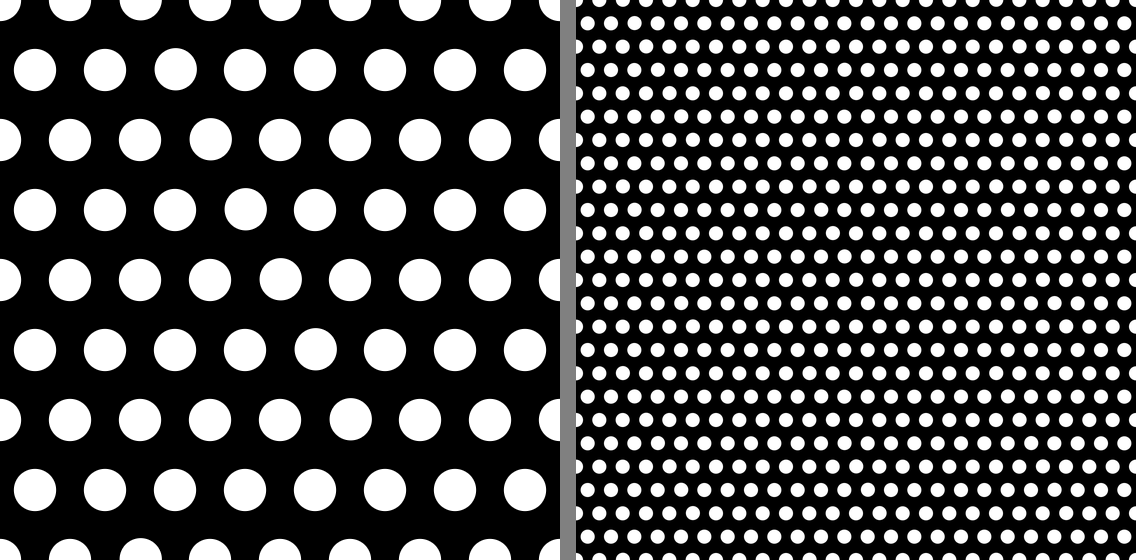
Left: one tile. Right: repeated 3 by 3.
Write a Shadertoy shader that draws this pattern.

```glsl
// White polka dots on black, in eight staggered rows of eight.
// Each pixel finds its nearest dot centre by rounding and shades a circle distance;
// a diagonal run of dots sits slightly off the grid. All indices wrap, so it tiles.

const float REPEATS = 8.0;                    // dots across and rows down
const float DOT_RADIUS = 0.302;               // in cells
const float ROW_STAGGER = 0.5;                // shift of odd rows, in cells
const float RUN_START = 2.0;                  // position of the displaced run in the top row
const float RUN_ROWS = 7.0;                   // rows the displaced run passes through
const vec2 RUN_SHIFT = vec2(0.0104, -0.0104); // right and up, in cells
const vec3 GROUND_COLOR = vec3(0.0);
const vec3 DOT_COLOR = vec3(1.0);

// Offset of a dot from its grid point; rows count down from the top
vec2 dotShift(vec2 gridPoint) {
    float row = mod(gridPoint.y, REPEATS);
    float column = mod(gridPoint.x, REPEATS);
    float runColumn = mod(RUN_START + ROW_STAGGER * row, REPEATS);
    bool inRun = row < RUN_ROWS - 0.5 && abs(column - runColumn) < 0.1;
    return inRun ? RUN_SHIFT : vec2(0.0);
}

// Signed distance to the nearest dot, in cells
float dotDistance(vec2 p) {
    float row = floor(p.y + 0.5);
    float stagger = ROW_STAGGER * mod(row, 2.0);
    vec2 gridPoint = vec2(floor(p.x - stagger + 0.5) + stagger, row);
    return length(p - gridPoint - dotShift(gridPoint)) - DOT_RADIUS;
}

void mainImage(out vec4 fragColor, in vec2 fragCoord) {
    // Cell coordinates with y pointing down
    vec2 uv = fragCoord / iResolution.xy;
    vec2 p = REPEATS * vec2(uv.x, 1.0 - uv.y);

    // Edge smoothed over one pixel
    float pixel = REPEATS / min(iResolution.x, iResolution.y);
    float coverage = clamp(0.5 - dotDistance(p) / pixel, 0.0, 1.0);
    fragColor = vec4(mix(GROUND_COLOR, DOT_COLOR, coverage), 1.0);
}
```
